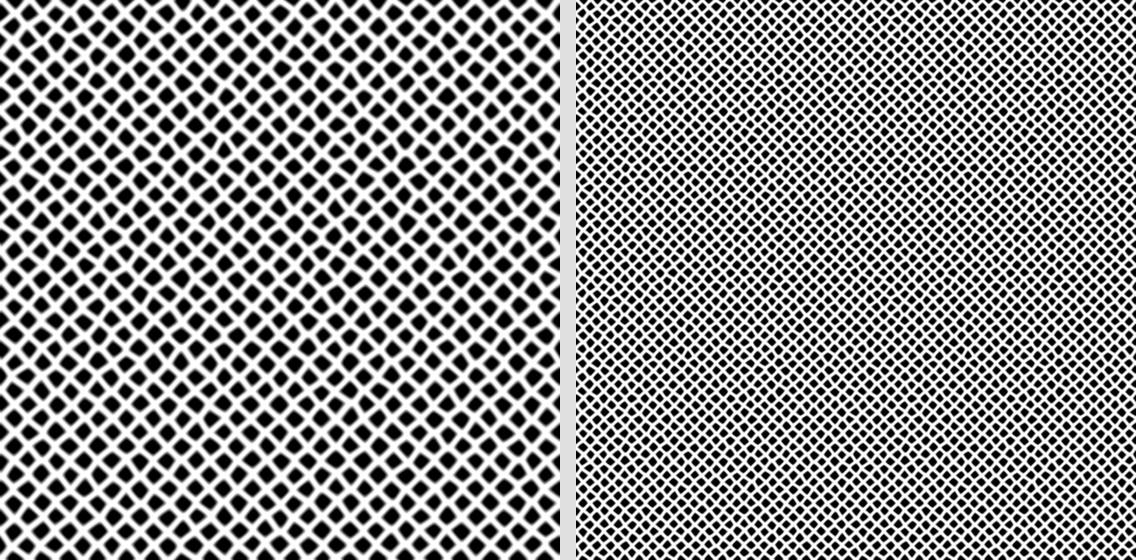
Left, the tile; right, the same tile 2 across and 2 down.
Write a three.js fragment shader that draws this pattern.

```glsl
// Hand-drawn diagonal lattice: white lines around soft, uneven black diamonds, 20 by 20 staggered repeats.
varying vec2 vUv;

vec2 hash2(vec2 p) {
  vec3 q = fract(p.xyx * vec3(0.1031, 0.1030, 0.0973));
  q += dot(q, q.yzx + 33.33);
  return fract((q.xx + q.yz) * q.zy);
}

// Slope at a noise lattice point, wrapped to the canvas
float slope(vec2 cell, vec2 offset, float period, float seed) {
  vec2 wrapped = floor(mod(cell + 0.5, period));
  return dot(hash2(wrapped + seed) * 2.0 - 1.0, offset);
}

float gradientNoise(vec2 p, float period, float seed) {
  vec2 i = floor(p), f = fract(p);
  vec2 u = f * f * f * (f * (f * 6.0 - 15.0) + 10.0);
  vec2 e = vec2(0.0, 1.0);
  return mix(
    mix(slope(i, f, period, seed), slope(i + e.yx, f - e.yx, period, seed), u.x),
    mix(slope(i + e.xy, f - e.xy, period, seed), slope(i + e.yy, f - e.yy, period, seed), u.x),
    u.y);
}

// Jittered diamond centre; the id is taken back to canvas axes so it wraps
vec2 diamondCentre(vec2 cell) {
  vec2 id = floor(mod(vec2(cell.x + cell.y + 1.0, cell.x - cell.y) + 0.5, 40.0));
  return cell + 0.5 + (hash2(id + 7.0) - 0.5) * 0.21;
}

// Distance to the wall of the nearest diamond, with rounded corners
float wallDistance(vec2 p) {
  vec2 home = floor(p), nearest = home, toNearest = vec2(9.0);
  for (int y = -1; y <= 1; y++) {
    for (int x = -1; x <= 1; x++) {
      vec2 cell = home + vec2(float(x), float(y));
      vec2 toCentre = diamondCentre(cell) - p;
      if (dot(toCentre, toCentre) < dot(toNearest, toNearest)) {
        toNearest = toCentre;
        nearest = cell;
      }
    }
  }
  float sum = 0.0;
  for (int y = -1; y <= 1; y++) {
    for (int x = -1; x <= 1; x++) {
      if (x == 0 && y == 0) continue;
      vec2 toOther = diamondCentre(nearest + vec2(float(x), float(y))) - p;
      float wall = dot(0.5 * (toNearest + toOther), normalize(toOther - toNearest));
      sum += exp(-18.0 * wall);
    }
  }
  return -log(sum) / 18.0;
}

void main() {
  vec2 p = vUv * 20.0 - vec2(0.0, 0.04);

  // Slight wander of the lines
  p += 0.07 * vec2(gradientNoise(p, 20.0, 3.0), gradientNoise(p, 20.0, 51.0));

  // Turn to the diagonal axes, where each diamond is a unit cell
  float wall = wallDistance(vec2(p.x + p.y, p.x - p.y));

  // Soft edge from white line to black diamond
  gl_FragColor = vec4(vec3(1.0 - smoothstep(0.045, 0.27, wall)), 1.0);
}
```
